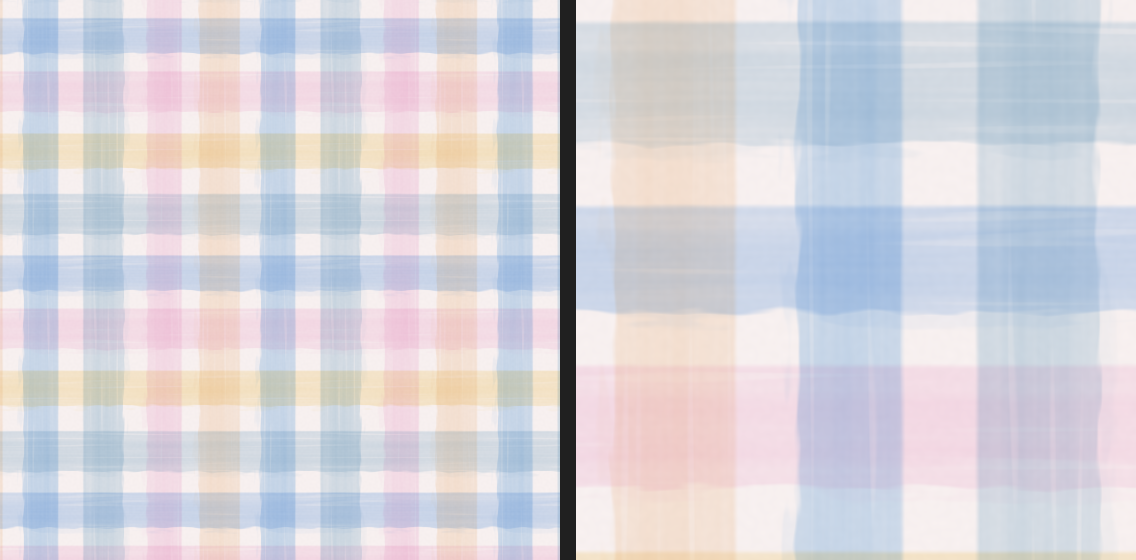
Left: the whole. Right: its middle third, enlarged.
Reproduce this pattern procedurally as a Shadertoy shader.

```glsl
// Pastel watercolour plaid: four brushed bands run down and four run across each tile.
// Every band is a transparent tint that multiplies the paper, so crossings deepen.
// Tile-periodic gradient noise gives soft streaks, dry patches and feathered edges.

#define REPEATS 2.361            // tiles per canvas height
#define ORIGIN vec2(0.172, 0.151) // first band centres, from left and top
#define PAPER vec3(0.968, 0.940, 0.938)
#define EDGE_SOFT 0.005          // edge blur, in tiles
#define EDGE_WOBBLE 0.005        // slow drift of the rough edge
#define EDGE_RAGGED 0.007        // bristle marks along the rough edge
#define FRINGE 0.020             // width of the pale wash beyond the rough edge
#define STREAKS 0.15             // pigment change between bristles
#define DRY_MARKS 0.30           // pale dry-brush lines
#define POOLING 0.16             // extra pigment in the second stroke
#define GRAIN 0.006              // paper tooth

float hash(vec2 p) {
    vec3 q = fract(vec3(p.xyx) * 0.1031);
    q += dot(q, q.yzx + 33.33);
    return fract((q.x + q.y) * q.z);
}

// Gradient at a lattice corner; x wraps so noise joins across tiles.
float corner(vec2 cell, vec2 offset, float period) {
    cell.x = mod(cell.x, period);
    float angle = 6.2832 * hash(cell + 17.0);
    return dot(vec2(cos(angle), sin(angle)), offset);
}

float gradientNoise(vec2 p, float period) {
    vec2 i = floor(p), f = p - i;
    vec2 u = f * f * f * (f * (f * 6.0 - 15.0) + 10.0);
    vec2 e = vec2(1.0, 0.0);
    float low = mix(corner(i, f, period),
                    corner(i + e.xy, f - e.xy, period), u.x);
    float high = mix(corner(i + e.yx, f - e.yx, period),
                     corner(i + e.xx, f - e.xx, period), u.x);
    return 1.4 * mix(low, high, u.y);
}

// Noise drawn out along a band: a = across, t = along.
float bristles(float a, float t, vec2 scale, float seed) {
    return gradientNoise(vec2(t * scale.y, a * scale.x + seed), scale.y);
}

// Pigment density of one band; place = centre and width in tiles.
float brushBand(vec2 q, vec2 place, float seed, float pixel) {
    float a = fract(q.x - place.x + 0.5) - 0.5;
    float t = q.y;
    float side = a < 0.0 ? 0.0 : 1.0;

    // One edge stays crisp while the other breaks into bristles.
    float rough = mix(0.1, 1.0, abs(side - step(0.5, hash(vec2(seed, 3.0)))));
    float drift = bristles(0.0, t, vec2(1.0, 6.0), seed + side * 7.37);
    float ragged = bristles(a, t, vec2(80.0, 16.0), seed + 50.5);
    float halfWidth = 0.5 * place.y
        + rough * (EDGE_WOBBLE * drift + EDGE_RAGGED * ragged);
    float soft = max(EDGE_SOFT, pixel);
    float cover = smoothstep(soft, -soft, abs(a) - halfWidth);

    // Patches of thin wash reach past the rough edge.
    float patches = smoothstep(0.0, 0.25, drift + 0.3 * ragged);
    float fringe = smoothstep(soft, -soft, abs(a) - halfWidth - FRINGE * rough);
    cover = max(cover, 0.22 * patches * rough * fringe);

    // Streaks, an inner second stroke and pale dry lines.
    float density = 0.98;
    density += STREAKS * bristles(a, t, vec2(34.0, 1.0), seed + 100.3);
    density += 0.6 * STREAKS * bristles(a, t, vec2(110.0, 3.0), seed + 200.7);
    density += STREAKS * bristles(a, t, vec2(6.0, 4.0), seed + 300.1);
    float inner = abs(a - 0.02 * (hash(vec2(seed, 8.0)) - 0.5));
    density += POOLING * (smoothstep(0.36, 0.22, inner / place.y) - 0.5);
    float dry = bristles(a, t, vec2(62.0, 2.0), seed + 400.9);
    density -= DRY_MARKS * smoothstep(0.35, 0.68, dry);
    return cover * max(density, 0.0);
}

// Four bands along one axis, combined as layered washes.
vec3 washes(vec2 q, vec3 tints[4], vec2 places[4], float seed, float pixel) {
    vec3 wash = vec3(1.0);
    for (int i = 0; i < 4; i++) {
        float density = brushBand(q, places[i], seed + 23.0 * float(i), pixel);
        wash *= pow(tints[i], vec3(density));
    }
    return wash;
}

void mainImage(out vec4 fragColor, in vec2 fragCoord) {
    vec2 uv = fragCoord / iResolution.y;
    vec2 tile = vec2(uv.x, 1.0 - uv.y) * REPEATS - ORIGIN;
    float pixel = REPEATS / iResolution.y;

    // Down: blue, slate, pink, peach. Across: blue, pink, yellow, teal grey.
    vec3 downTints[4] = vec3[4](vec3(0.81, 0.893, 0.967), vec3(0.845, 0.907, 0.945),
                                vec3(0.983, 0.910, 0.955), vec3(0.985, 0.935, 0.880));
    vec2 downPlaces[4] = vec2[4](vec2(0.0, 0.148), vec2(0.264, 0.170),
                                 vec2(0.521, 0.146), vec2(0.753, 0.172));
    vec3 acrossTints[4] = vec3[4](vec3(0.825, 0.893, 0.972), vec3(0.985, 0.915, 0.957),
                                  vec3(0.985, 0.942, 0.825), vec3(0.86, 0.913, 0.947));
    vec2 acrossPlaces[4] = vec2[4](vec2(0.0, 0.148), vec2(0.235, 0.170),
                                   vec2(0.486, 0.148), vec2(0.752, 0.170));

    vec3 color = PAPER;
    color *= washes(tile, downTints, downPlaces, 11.0, pixel);
    color *= washes(tile.yx, acrossTints, acrossPlaces, 137.0, pixel);
    color += GRAIN * gradientNoise(uv * 190.0, 4096.0);
    fragColor = vec4(clamp(color, 0.0, 1.0), 1.0);
}
```
